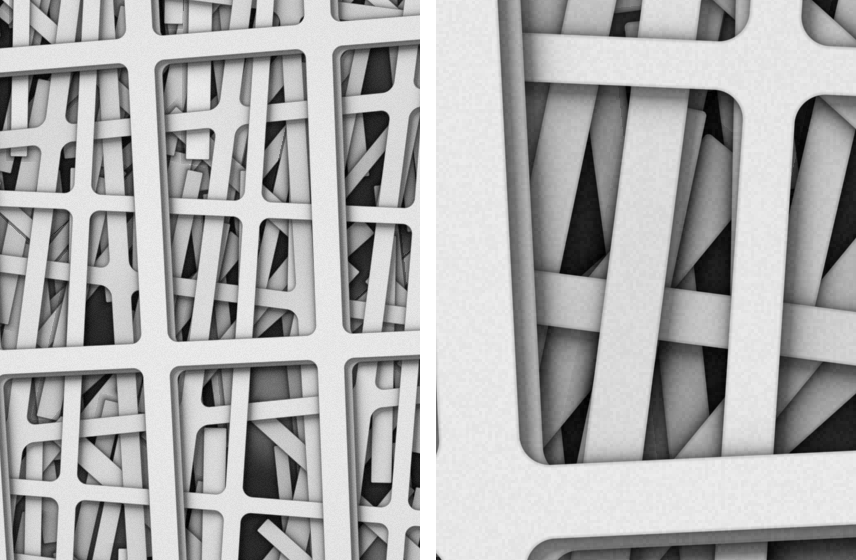
Left, the full canvas; right, a detail of the centre.
This pattern is drawn by a Shadertoy shader. Its source:

```glsl
// Stacked die-cut paper lattices over loose strips, in soft monochrome light.

// Lengths are fractions of the canvas height.
const int   STRIP_LAYERS = 9;
const float STRIP_LENGTH = 0.46;
const float CORNER = 0.018;                   // window corner radius
const vec2  MAIN_BAR = vec2(0.024, 0.022);    // half widths: upright, level
const vec2  THIN_BAR = vec2(0.0155, 0.0145);
const vec2  DEEP_BAR = vec2(0.0175, 0.016);
const vec2  SHADOW_SHIFT = vec2(0.005, -0.006);
const vec2  RIM_SHIFT = vec2(0.014, -0.007);  // sheet just below the top one
const float SHADOW_SOFT = 0.007;
const float SHADOW_DEPTH = 0.42;
const float GRAIN = 0.035;

// Sheets: (origin, slant) and (pitch, convergence)
const vec4 MAIN_PLACE = vec4(0.296, 0.353, -0.050, 0.047);
const vec4 MAIN_GRID  = vec4(0.308, 0.539, 0.012, 0.032);
const vec4 THIN_PLACE = vec4(0.410, 0.133, 0.064, -0.078);
const vec4 THIN_GRID  = vec4(0.295, 0.513, 0.015, 0.034);
const vec4 RISE_PLACE = vec4(0.305, 0.220, 0.128, 0.100);
const vec4 RISE_GRID  = vec4(0.307, 0.530, 0.0, 0.0);
const vec4 FALL_PLACE = vec4(0.575, 0.530, -0.060, -0.130);
const vec4 FALL_GRID  = vec4(0.330, 0.530, 0.0, 0.0);

float hash(vec2 p) {
    vec3 q = fract(p.xyx * vec3(0.1031, 0.1030, 0.0973));
    q += dot(q, q.yzx + 33.33);
    return fract((q.x + q.y) * q.z);
}

// Slow layered sines, about -1 to 1
float waves(vec2 p) {
    return 0.5 * sin(p.x * 11.0 + 2.0 * sin(p.y * 6.0))
         + 0.35 * sin(p.y * 13.0 - p.x * 7.0 + 1.3)
         + 0.15 * sin(p.x * 29.0 + p.y * 23.0);
}

float roundedBox(vec2 p, vec2 halfSize, float radius) {
    vec2 q = abs(p) - halfSize + radius;
    return length(max(q, 0.0)) + min(max(q.x, q.y), 0.0) - radius;
}

// Distance to a sheet of bars, negative on the paper
float lattice(vec2 p, vec4 place, vec4 grid, vec2 bar) {
    vec2 pitch = grid.xy + grid.zw * p.yx;
    vec2 cell = fract((p - place.xy - place.zw * p.yx) / pitch) - 0.5;
    return -roundedBox(cell * pitch, 0.5 * pitch - bar, CORNER);
}

// Lays one piece of paper, with its shadow and a thin cut edge
void layPaper(inout float tone, float d, float shadowD, float shade) {
    float pixel = 1.0 / iResolution.y;
    float shadow = exp(-max(shadowD, 0.0) / SHADOW_SOFT);
    float contact = exp(-max(d, 0.0) / (0.4 * SHADOW_SOFT));
    tone *= (1.0 - SHADOW_DEPTH * shadow) * (1.0 - 0.3 * contact);
    float edge = 0.12 * smoothstep(-0.0025, 0.0, d);
    tone = mix(tone, shade - edge, 1.0 - smoothstep(-pixel, pixel, d));
}

void laySheet(inout float tone, vec2 p, vec4 place, vec4 grid, vec2 bar, float shade) {
    float d = lattice(p, place, grid, bar);
    float shadowD = lattice(p - SHADOW_SHIFT, place, grid, bar);
    layPaper(tone, d, shadowD, shade);
}

// Loose strips: mostly upright, every third layer diagonal
void layStrips(inout float tone, vec2 p) {
    for (int i = 0; i < STRIP_LAYERS; i++) {
        float layer = float(i);
        float depth = layer / float(STRIP_LAYERS - 1);
        float turn = hash(vec2(layer, 7.0)) - 0.5;
        float angle = i % 3 == 1 ? sign(turn) * (0.55 + abs(turn)) : 0.5 * turn;
        float c = cos(angle), s = sin(angle);
        vec2 q = mat2(c, s, -s, c) * p + 0.37 * layer;
        float pitch = 0.10 + 0.06 * hash(vec2(layer, 3.0));
        float column = floor(q.x / pitch);
        float along = q.y / STRIP_LENGTH + hash(vec2(column, layer));
        vec2 id = vec2(column + 31.0 * layer, floor(along) + 17.0);
        if (hash(id) > 0.64) continue;
        float halfWidth = mix(0.012, 0.022, hash(id + 5.0));
        float shift = (hash(id + 9.0) - 0.5) * (pitch - 2.0 * halfWidth);
        vec2 offset = vec2(q.x - (column + 0.5) * pitch - shift,
                           (fract(along) - 0.5) * STRIP_LENGTH);
        float d = roundedBox(offset, vec2(halfWidth, 0.48 * STRIP_LENGTH), 0.003);
        float shade = mix(0.60, 0.87, depth) + 0.10 * (hash(id + 13.0) - 0.5);
        layPaper(tone, d, d, shade);
    }
}

void mainImage(out vec4 fragColor, in vec2 fragCoord) {
    vec2 p = fragCoord / iResolution.y;
    float light = waves(p);

    // Dark depth with paler patches, then loose strips
    float tone = mix(0.17, 0.46, smoothstep(0.0, 0.8, light));
    layStrips(tone, p);

    // Sheets from back to front
    laySheet(tone, p, FALL_PLACE, FALL_GRID, DEEP_BAR, 0.83 + 0.03 * light);
    laySheet(tone, p, RISE_PLACE, RISE_GRID, DEEP_BAR, 0.87 + 0.02 * light);
    laySheet(tone, p, THIN_PLACE, THIN_GRID, THIN_BAR, 0.90);
    laySheet(tone, p - RIM_SHIFT, MAIN_PLACE, MAIN_GRID, MAIN_BAR, 0.82);
    laySheet(tone, p, MAIN_PLACE, MAIN_GRID, MAIN_BAR, 0.91);

    // Fine grain and a slight fall-off towards the corners
    tone += GRAIN * (hash(floor(p * 512.0)) - 0.5);
    vec2 fromCentre = p - 0.5 * iResolution.xy / iResolution.y;
    tone *= 1.0 - 0.08 * dot(fromCentre, fromCentre);
    fragColor = vec4(vec3(clamp(tone, 0.0, 1.0)), 1.0);
}
```
